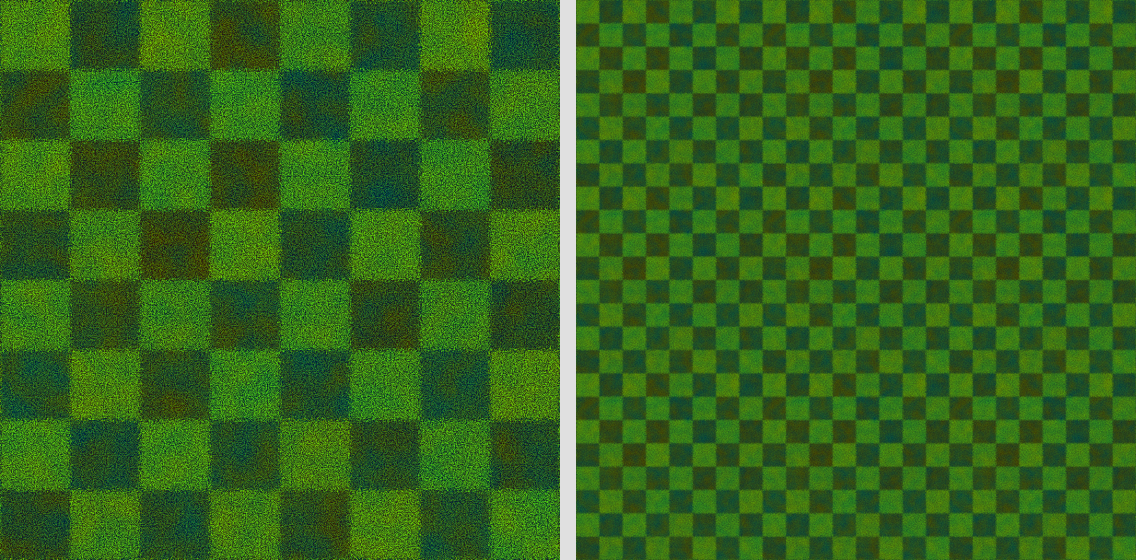
Left: one tile. Right: repeated 3 by 3.
Write a WebGL 1 fragment shader that draws this pattern.

```glsl
precision highp float;
// A mown lawn: an 8 by 8 checker of light and dark turf with ragged edges.
// Fine wrapped gradient noise makes the blades; coarser noise and a hash per
// square drift the hue between teal and olive. All lattices wrap, so it tiles.
uniform vec2 u_resolution;

float hash(vec2 p) {
  vec3 q = fract(p.xyx * vec3(0.1031, 0.1030, 0.0973));
  q += dot(q, q.yzx + 33.33);
  return fract((q.x + q.y) * q.z);
}

// Dot product of a random unit gradient with the offset from its lattice corner
float corner(vec2 cell, vec2 offset, float period, float seed) {
  float angle = 6.2832 * hash(mod(cell, period) + seed);
  return dot(vec2(cos(angle), sin(angle)), offset);
}

// Gradient noise that repeats after a whole number of lattice cells
float gradientNoise(vec2 uv, float period, float seed) {
  vec2 p = uv * period;
  vec2 i = floor(p);
  vec2 f = p - i;
  vec2 w = f * f * f * (f * (f * 6.0 - 15.0) + 10.0);
  vec2 e = vec2(1.0, 0.0);
  float low = mix(corner(i, f, period, seed),
                  corner(i + e, f - e, period, seed), w.x);
  float high = mix(corner(i + e.yx, f - e.yx, period, seed),
                   corner(i + 1.0, f - 1.0, period, seed), w.x);
  return mix(low, high, w.y);
}

void main() {
  vec2 uv = gl_FragCoord.xy / u_resolution;

  // Blades leaning over the borders make the squares ragged
  vec2 lean = vec2(gradientNoise(uv, 256.0, 17.0), gradientNoise(uv, 256.0, 43.0));
  vec2 p = uv * 8.0 + 0.12 * lean;
  vec2 square = mod(floor(p), 8.0);

  // Checker, dark at the lower left
  vec2 side = clamp(sin(3.14159 * p) * 12.0, -1.0, 1.0);
  float light = 0.5 - 0.5 * side.x * side.y;

  // Blade brightness and slow unevenness
  float blades = gradientNoise(uv, 512.0, 5.0) + 0.6 * gradientNoise(uv, 256.0, 71.0);
  float patches = gradientNoise(uv, 24.0, 29.0) + 0.5 * gradientNoise(uv, 64.0, 91.0);
  float tone = mix(0.15, 0.51, light) + blades * mix(0.62, 0.95, light);
  tone += 0.08 * patches + 0.06 * (hash(square + 11.0) - 0.5);
  tone = clamp(tone, -0.22, 1.15);
  vec3 color = mix(vec3(0.13, 0.21, 0.12), vec3(0.34, 0.74, 0.05), tone);

  // Hue from teal to olive, per square, per patch and per blade
  float hue = 1.1 * (hash(square + 3.0) - 0.5);
  hue += 1.1 * gradientNoise(uv, 16.0, 57.0) + 0.8 * patches;
  hue += 1.3 * gradientNoise(uv, 512.0, 131.0);
  color += hue * mix(vec3(0.08, -0.02, -0.08), vec3(0.07, 0.0, -0.04), light);

  gl_FragColor = vec4(clamp(color, 0.0, 1.0), 1.0);
}
```
